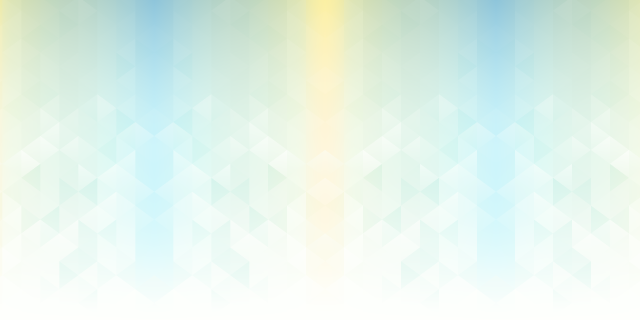
Reproduce this background procedurally as a Shadertoy shader.

```glsl
// Pale mirrored triangle mosaic, blue and yellow columns fading to white below.

#define BLUE_AXIS 0.482     // x of the first blue mirror axis
#define HALF_PERIOD 0.534   // distance from blue axis to yellow axis
#define COLUMNS 9.0         // triangle columns between the two axes
#define EDGE 0.087          // length of a vertical triangle edge
#define VERTEX_Y 0.401      // height of one lattice vertex on the blue axis
#define LIGHT 0.8           // strength of the white facets
#define SHADE 0.06          // strength of the tinted facets
#define SAMPLES 3           // antialiasing samples per side

const vec3 WHITE = vec3(0.995, 1.0, 0.99);

float hash(vec2 p) {
    return fract(sin(dot(p, vec2(127.1, 311.7))) * 43758.5453);
}

// Blends blue, green, lime and yellow from one axis (t = 0) to the other (t = 1)
vec3 ramp(float t, vec3 blue, vec3 green, vec3 lime, vec3 yellow) {
    float fromBlue = clamp(t / 0.5, 0.0, 1.0);
    vec3 c = mix(blue, green, 1.0 - pow(1.0 - fromBlue, 1.5));
    c = mix(c, lime, smoothstep(0.45, 0.95, t));
    return mix(c, yellow, smoothstep(0.82, 1.0, t));
}

// Smooth backdrop: strong at the top, pastel in the middle, white at the bottom
vec3 backdrop(float t, float y) {
    vec3 top = ramp(t, vec3(0.55, 0.77, 0.86), vec3(0.74, 0.84, 0.77),
                       vec3(0.88, 0.90, 0.70), vec3(0.99, 0.94, 0.63));
    vec3 middle = ramp(t, vec3(0.79, 0.96, 0.99), vec3(0.89, 0.97, 0.93),
                          vec3(0.955, 0.98, 0.91), vec3(1.0, 0.965, 0.86));
    float drop = 1.0 - y;
    float pastel = 1.0 - pow(max(1.0 - 2.0 * drop, 0.0), 1.75);
    return mix(mix(top, middle, pastel), WHITE, smoothstep(0.4, 1.02, drop));
}

vec3 mosaic(vec2 p) {
    // Fold space between the blue and yellow axes
    float d = abs(mod(p.x - BLUE_AXIS + HALF_PERIOD, 2.0 * HALF_PERIOD) - HALF_PERIOD);
    float u = d / HALF_PERIOD * COLUMNS;
    float v = (p.y - VERTEX_Y) / EDGE;

    // Triangular lattice: two diagonal families cut by vertical columns
    vec2 diagonal = vec2(v + 0.5 * u, v - 0.5 * u);
    vec2 rhombus = floor(diagonal);
    float column = floor(u);
    float rise = 0.5 * dot(fract(diagonal), vec2(1.0));
    float facet = hash(rhombus + 0.37 * column);
    float pair = hash(rhombus + 19.7);

    // Faint column steps in the backdrop
    float t = mix(u, column + 0.5, 0.15) / COLUMNS;
    vec3 color = backdrop(t, p.y);
    color += 0.018 * (hash(vec2(column, 4.0)) - 0.5) * smoothstep(0.0, 0.4, p.y);

    // Cool and warm stripes that reach towards the lower edge
    float reach = smoothstep(0.0, 0.22, p.y) * (1.0 - smoothstep(0.25, 0.55, p.y));
    float cool = 1.0 - step(1.0, u);
    float warm = step(COLUMNS - 1.0, u);
    color -= reach * (cool * vec3(0.055, 0.006, 0.0) + warm * vec3(0.0, 0.006, 0.03));

    // White facets, brightest at their upper tips
    float zone = smoothstep(-0.1, 0.1, p.y) * (1.0 - smoothstep(0.5, 0.82, p.y));
    float glow = mix(facet, pair, 0.5);
    glow = smoothstep(0.4, 0.9, glow) * mix(0.15, 1.0, rise);
    color = mix(color, WHITE, LIGHT * glow * mix(0.12, 1.0, zone));

    // Scattered tinted facets: teal near blue, lime near yellow
    float tinted = smoothstep(0.65, 1.0, hash(rhombus.yx + 0.61 * column + 5.3));
    vec3 absorbed = mix(vec3(1.0, 0.25, 0.35), vec3(0.4, 0.2, 0.7), smoothstep(0.5, 0.95, t));
    float tintZone = mix(0.3, 1.0, zone) * smoothstep(0.0, 0.15, p.y);
    color -= SHADE * tinted * absorbed * tintZone * mix(1.0, 0.35, warm) * mix(0.7, 1.0, rise);
    return color;
}

void mainImage(out vec4 fragColor, in vec2 fragCoord) {
    vec3 sum = vec3(0.0);
    for (int i = 0; i < SAMPLES; i++) {
        for (int j = 0; j < SAMPLES; j++) {
            vec2 offset = (vec2(i, j) + 0.5) / float(SAMPLES) - 0.5;
            sum += mosaic((fragCoord + offset) / iResolution.y);
        }
    }
    fragColor = vec4(clamp(sum / float(SAMPLES * SAMPLES), 0.0, 1.0), 1.0);
}
```
